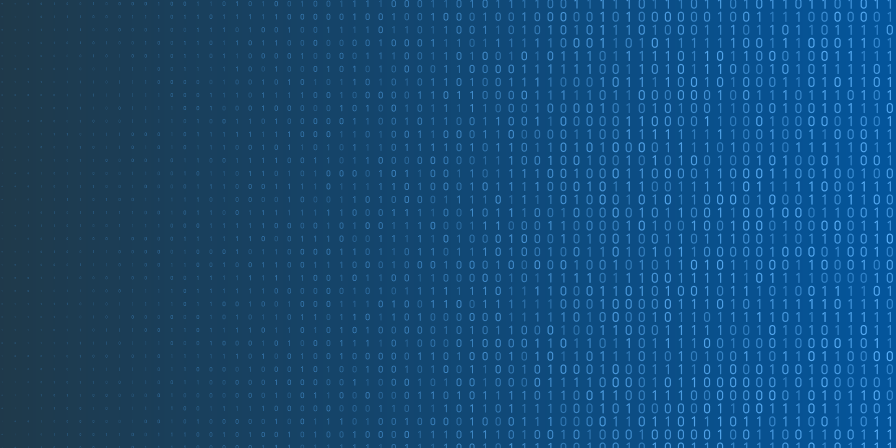
Give the GLSL for this background, as a WebGL 1 fragment shader.

```glsl
precision highp float;

uniform vec2 u_resolution;

const float CELL = 0.02914;               // grid pitch in canvas heights
const vec2 GRID_OFFSET = vec2(0.16, 0.28); // first mark centre, in cells
const vec3 SLATE = vec3(0.122, 0.225, 0.292);
const vec3 AZURE = vec3(0.015, 0.335, 0.612);
const vec3 DIM_MARK = vec3(0.20, 0.46, 0.68);
const vec3 BRIGHT_MARK = vec3(0.36, 0.70, 0.99);

float hash(vec2 p) {
  return fract(sin(dot(p, vec2(127.1, 311.7))) * 43758.5453);
}

float segmentDistance(vec2 p, vec2 a, vec2 b) {
  vec2 pa = p - a;
  vec2 ba = b - a;
  return length(pa - ba * clamp(dot(pa, ba) / dot(ba, ba), 0.0, 1.0));
}

// Tall hollow ring
float ringDistance(vec2 p, float size) {
  vec2 tip = vec2(0.0, 0.15 * size);
  return abs(segmentDistance(p, -tip, tip) - 0.19 * size);
}

// Upright bar with a short slanted flag
float barDistance(vec2 p, float size) {
  vec2 top = vec2(0.04, 0.34) * size;
  vec2 foot = vec2(0.04, -0.34) * size;
  vec2 flag = vec2(-0.12, 0.23) * size;
  return min(segmentDistance(p, foot, top), segmentDistance(p, top, flag));
}

float strokeCoverage(float dist, float halfWidth, float pixel) {
  return clamp(0.5 + (halfWidth - dist) / pixel, 0.0, 1.0);
}

// Coverage of the ring or bar chosen at random for one cell
float markCoverage(vec2 p, vec2 id, float size, float pixel) {
  float dist = hash(id) < 0.5 ? ringDistance(p, size) : barDistance(p, size);
  return strokeCoverage(dist, 0.045 * size, pixel);
}

void main() {
  vec2 uv = gl_FragCoord.xy / u_resolution;
  float aspect = u_resolution.x / u_resolution.y;

  // Grid measured from the upper left
  vec2 grid = vec2(uv.x * aspect, 1.0 - uv.y) / CELL - GRID_OFFSET;
  vec2 id = floor(grid + 0.5);
  vec2 local = (grid - id) * vec2(1.0, -1.0);
  float pixel = 1.0 / (u_resolution.y * CELL);

  // Marks grow and brighten to the right
  float column = clamp((id.x + GRID_OFFSET.x) * CELL / aspect, 0.0, 1.0);
  float size = min(0.12 + 1.3 * column, 1.0);
  float opacity = mix(0.5, 1.0, hash(id + 37.0)) * mix(0.6, 1.0, size);
  vec3 markColor = mix(DIM_MARK, BRIGHT_MARK, column);

  vec3 color = mix(SLATE, AZURE, uv.x);
  color = mix(color, markColor, markCoverage(local, id, size, pixel) * opacity);
  gl_FragColor = vec4(color, 1.0);
}
```
